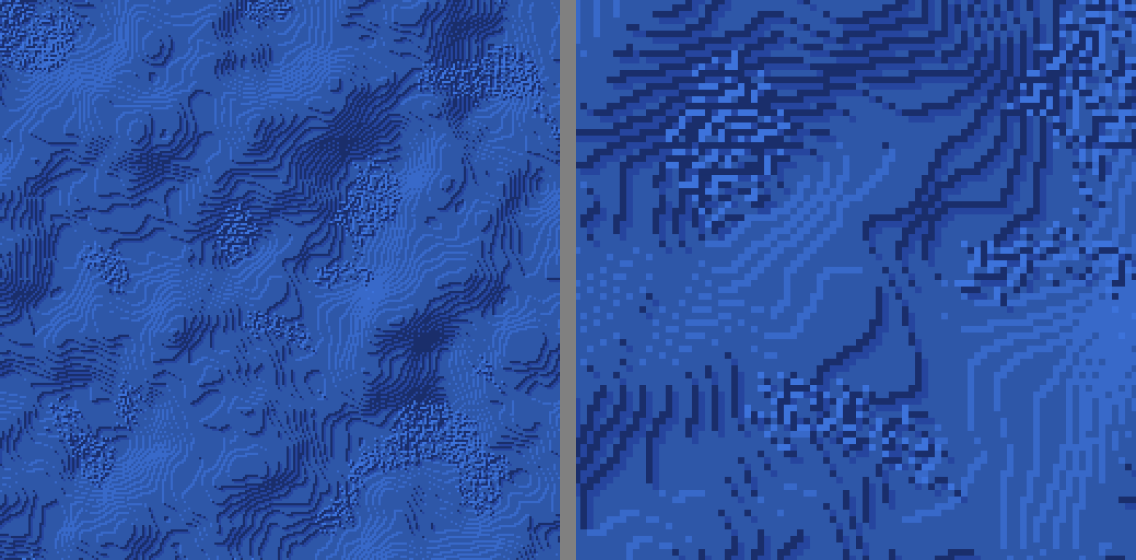
Left: the whole. Right: its middle third, enlarged.
Give the GLSL for this texture, as a Shadertoy shader.

```glsl
// Blue terraced relief map: layered gradient noise is cut into height steps on
// a grid of square cells. Each cell is lit from the upper left by comparing its
// step with its neighbours; hollows hold patches of rough, speckled ground.

#define CELLS 256.0        // grid cells along the canvas height
#define HILL_SCALE 3.6     // broad hills along the canvas height
#define STEPS 16.0         // terrace steps per unit of height
#define DETAIL_GAIN 0.43   // strength of each finer noise layer
#define PATCH_SCALE 9.0    // speckled patches along the canvas height
#define PATCH_LEVEL -0.47  // a higher level gives more speckle
#define PATCH_FRAY 0.22    // raggedness of the patch edges

const vec3 DEEP_SHADOW = vec3(0.10, 0.18, 0.42);
const vec3 SOFT_SHADOW = vec3(0.15, 0.27, 0.62);
const vec3 FLAT_BLUE   = vec3(0.18, 0.34, 0.66);
const vec3 LIT_EDGE    = vec3(0.22, 0.41, 0.79);
const vec3 HIGHLIGHT   = vec3(0.24, 0.45, 0.86);

float hash(vec2 p) {
    return fract(sin(dot(p, vec2(127.1, 311.7))) * 43758.5453);
}

// Slope of a random direction at a lattice corner
float cornerSlope(vec2 corner, vec2 offset) {
    float angle = 6.2832 * hash(corner);
    return dot(vec2(cos(angle), sin(angle)), offset);
}

// Gradient noise; facet = 1 blends linearly, which leaves angular creases
float noise(vec2 p, float facet) {
    vec2 i = floor(p), f = p - i;
    vec2 w = mix(f * f * f * (f * (f * 6.0 - 15.0) + 10.0), f, facet);
    vec2 e = vec2(1.0, 0.0);
    float low = mix(cornerSlope(i, f), cornerSlope(i + e, f - e), w.x);
    float high = mix(cornerSlope(i + e.yx, f - e.yx), cornerSlope(i + 1.0, f - 1.0), w.x);
    return mix(low, high, w.y);
}

float terrain(vec2 uv) {
    float height = 0.0, amplitude = 1.0;
    vec2 p = uv * HILL_SCALE + vec2(5.3, 2.7);
    for (int layer = 0; layer < 4; layer++) {
        height += amplitude * noise(p, layer < 2 ? 0.0 : 0.8);
        p = p * 2.0 + vec2(17.3, 9.1);
        amplitude *= DETAIL_GAIN;
    }
    return height;
}

// Whole terrace step of a cell, roughened inside the speckled hollows
float terrace(vec2 cell) {
    vec2 uv = (cell + 0.5) / CELLS;
    float height = terrain(uv);
    float hollow = height + noise(uv * PATCH_SCALE + 41.7, 0.0);
    float fray = PATCH_FRAY * (hash(cell + 7.0) - 0.5);
    float speckle = step(hollow, PATCH_LEVEL + fray) * step(0.5, hash(cell + 31.0));
    return floor(height * STEPS) + 3.0 * speckle;
}

// Emboss: rising edges catch light, falling edges cast a two-cell shadow
vec3 cellColor(vec2 cell) {
    float here = terrace(cell);
    float rise = here - terrace(cell + vec2(-1.0, 1.0));
    float farRise = here - terrace(cell + vec2(-2.0, 2.0));
    if (rise < 0.0) return DEEP_SHADOW;
    if (rise > 1.5) return HIGHLIGHT;
    if (rise > 0.0) return LIT_EDGE;
    return farRise < 0.0 ? SOFT_SHADOW : FLAT_BLUE;
}

void mainImage(out vec4 fragColor, in vec2 fragCoord) {
    vec2 grid = fragCoord / iResolution.y * CELLS - 0.5;
    vec2 cell = floor(grid);

    // Blend the four nearest cells over one pixel at their borders
    float pixel = CELLS / iResolution.y;
    vec2 blend = clamp((grid - cell - 0.5) / pixel + 0.5, 0.0, 1.0);
    vec3 color = vec3(0.0);
    for (int k = 0; k < 4; k++) {
        vec2 corner = vec2(k % 2, k / 2);
        vec2 share = mix(1.0 - blend, blend, corner);
        float weight = share.x * share.y;
        if (weight > 0.001) color += weight * cellColor(cell + corner);
    }
    fragColor = vec4(color, 1.0);
}
```
